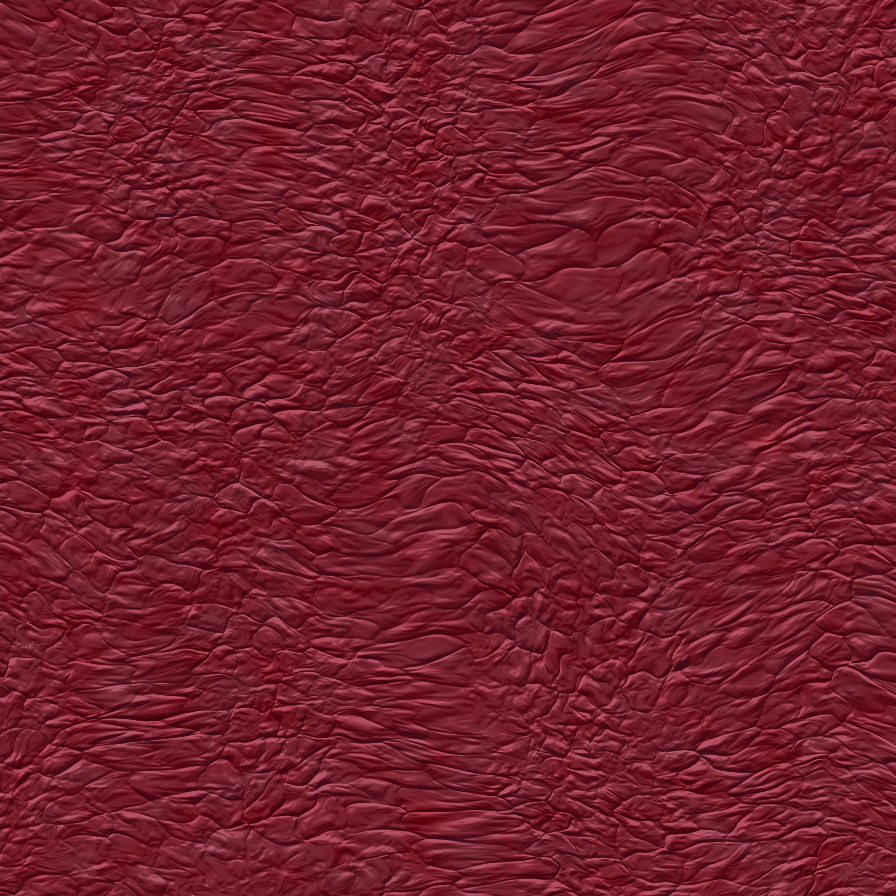
Reproduce this texture procedurally as a three.js fragment shader.

```glsl
// Wine-red grained leather: a height field of stretched, warped pebble cells
// with creases between them and finer billowed wrinkles on top. Its slope
// towards a light from above picks the tone from dark to light.

varying vec2 vUv;

vec2 hash2(vec2 p) {
  vec2 k = vec2(dot(p, vec2(127.1, 311.7)), dot(p, vec2(269.5, 183.3)));
  return fract(sin(k) * 43758.5453);
}

float cornerSlope(vec2 cell, vec2 offset) {
  return dot(hash2(cell) * 2.0 - 1.0, offset);
}

// Signed gradient noise
float noise(vec2 p) {
  vec2 i = floor(p);
  vec2 f = fract(p);
  vec2 u = f * f * f * (f * (f * 6.0 - 15.0) + 10.0);
  vec2 e = vec2(1.0, 0.0);
  float low = mix(cornerSlope(i, f), cornerSlope(i + e, f - e), u.x);
  float high = mix(cornerSlope(i + e.yx, f - e.yx), cornerSlope(i + e.xx, f - e.xx), u.x);
  return mix(low, high, u.y);
}

// Gap between the nearest two cell points, zero along the cell borders
float borderGap(vec2 p) {
  vec2 cell = floor(p);
  vec2 f = fract(p);
  float nearest = 8.0;
  float second = 8.0;
  for (int y = -1; y <= 1; y++) {
    for (int x = -1; x <= 1; x++) {
      vec2 g = vec2(float(x), float(y));
      float d = length(g + hash2(cell + g) - f);
      second = min(second, max(nearest, d));
      nearest = min(nearest, d);
    }
  }
  return second - nearest;
}

float leatherHeight(vec2 p) {
  // Stretch the grain sideways and let its direction wander
  vec2 q = p * vec2(30.0, 52.0);
  q += 4.0 * vec2(noise(p * 4.0 + 7.3), noise(p * 4.0 + 31.7));
  vec2 bend = vec2(noise(q * 0.9 + 11.0), noise(q * 0.9 + 53.0));

  // Pebbles, with creases of uneven depth
  float depth = 0.3 * clamp(1.0 + 1.8 * noise(q * 0.3 + 5.0), 0.35, 1.6);
  float h = 0.3 - depth * exp(-6.0 * borderGap(q * 0.7 + bend * 0.5));

  // Wrinkles
  vec2 w = q + bend * 0.5;
  float amplitude = 1.0;
  mat2 turn = mat2(0.878, 0.479, -0.479, 0.878);
  for (int i = 0; i < 3; i++) {
    w = turn * w + 17.3;
    float n = noise(w);
    h += amplitude * sqrt(n * n + 0.002);
    w *= 1.75;
    amplitude *= 0.47;
  }
  return h;
}

// Dark crease to bright ridge
vec3 leatherColor(float tone) {
  vec3 color = mix(vec3(0.26, 0.02, 0.08), vec3(0.36, 0.04, 0.085), smoothstep(-1.9, -0.8, tone));
  color = mix(color, vec3(0.47, 0.13, 0.18), smoothstep(-0.9, 0.2, tone));
  return mix(color, vec3(0.71, 0.31, 0.38), smoothstep(0.1, 1.7, tone));
}

void main() {
  vec2 towardsLight = vec2(-0.26, 0.966);
  float reach = 0.0008;
  float before = leatherHeight(vUv - towardsLight * reach);
  float after = leatherHeight(vUv + towardsLight * reach);

  // Slope facing the light, darker hollows and a slow drift of brightness
  float tone = (before - after) / (2.0 * reach * 52.0);
  tone += 0.5 * (before + after) - 0.55;
  tone += 0.3 * noise(vUv * 7.0 + 3.0);

  // Patches of purer and greyer red
  vec3 color = leatherColor(tone);
  color -= vec3(0.0, 0.07, 0.07) * noise(vUv * vec2(18.0, 28.0) + 91.0);
  gl_FragColor = vec4(clamp(color, 0.0, 1.0), 1.0);
}
```
